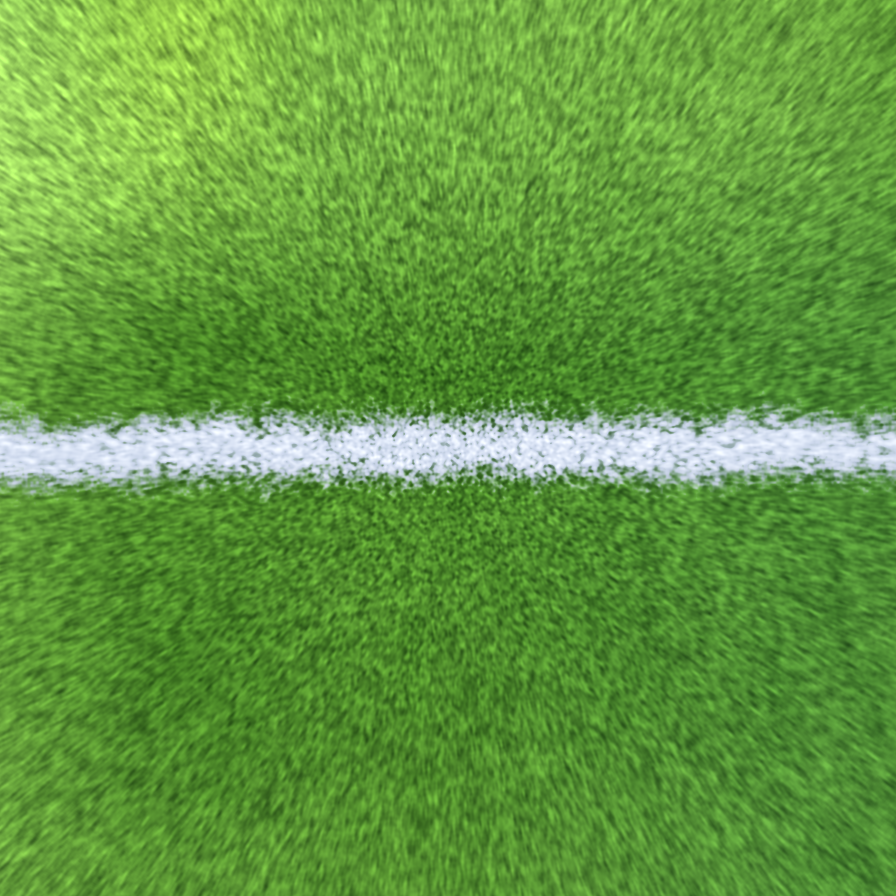
Reproduce this texture procedurally as a Shadertoy shader.

```glsl
float hash(vec2 p) {
    vec3 q = fract(p.xyx * 0.1031);
    q += dot(q, q.yzx + 33.33);
    return fract((q.x + q.y) * q.z);
}

float noise(vec2 p) {
    vec2 cell = floor(p), f = fract(p);
    f = f * f * (3.0 - 2.0 * f);
    return mix(mix(hash(cell), hash(cell + vec2(1, 0)), f.x),
               mix(hash(cell + vec2(0, 1)), hash(cell + vec2(1, 1)), f.x), f.y);
}

float clumps(vec2 p) {
    return 0.5 * noise(p) + 0.3 * noise(p * 2.1 + 17.0) + 0.2 * noise(p * 4.3 + 41.0);
}

float spot(vec2 p, vec2 center, vec2 radius) {
    vec2 d = (p - center) / radius;
    return exp(-dot(d, d));
}

// Turned grain of two sizes, slightly smeared away from the center
float bladeGrain(vec2 p) {
    vec2 ray = mat2(0.82, 0.57, -0.57, 0.82) * (p - 0.5);
    float sum = 0.0;
    for (int i = 0; i < 6; i++) {
        vec2 q = ray * (1.0 + 0.02 * (float(i) / 5.0 - 0.5)) + 2.5;
        sum += 0.6 * noise(q * 235.0) + 0.4 * noise(q.yx * 330.0 + 9.0);
    }
    return (sum / 6.0 - 0.5) * (1.0 + 0.5 * length(ray));
}

vec3 turf(vec2 p, float grain) {
    // Broad light from the upper left, with darker hollows
    float light = 0.04 + 0.66 * smoothstep(0.55, 0.92, p.y) * (1.0 - 0.4 * p.x);
    light += 0.28 * spot(p, vec2(0.04, 0.78), vec2(0.2, 0.16));
    light += 0.18 * spot(p, vec2(0.21, 0.99), vec2(0.1, 0.16));
    light += 0.24 * exp(-p.x * 9.0);
    light += 0.1 * smoothstep(0.25, 0.0, p.y);
    light -= 0.16 * spot(p, vec2(0.2, 0.64), vec2(0.12, 0.09));
    light -= 0.12 * spot(p, vec2(0.23, 0.2), vec2(0.11, 0.13));
    light -= 0.1 * spot(p, vec2(0.5, 0.59), vec2(0.3, 0.08));
    light -= 0.12 * smoothstep(0.88, 1.0, p.x) * smoothstep(0.5, 0.9, p.y);
    light += 0.16 * (clumps(p * 6.0 + 3.0) - 0.5);
    light += 0.1 * (noise(p * 45.0) - 0.5);
    vec3 color = mix(vec3(0.29, 0.52, 0.155), vec3(0.59, 0.81, 0.36), light);

    // Cooler green on the right, warmer yellow at the top left
    float cool = smoothstep(0.4, 1.0, p.x) * smoothstep(1.0, 0.6, p.y);
    color += cool * vec3(-0.01, 0.0, 0.03);
    color += vec3(0.03, 0.02, -0.05) * spot(p, vec2(0.2, 1.0), vec2(0.12, 0.2));

    return color * (1.0 + 0.72 * grain) + grain * vec3(0.12, 0.11, 0.06);
}

void mainImage(out vec4 fragColor, in vec2 fragCoord) {
    vec2 p = fragCoord / iResolution.xy;
    float grain = bladeGrain(p);
    vec3 color = turf(p, grain);

    // Chalk stripe with uneven borders that scatter into specks
    float offset = p.y - 0.495 - 0.006 * smoothstep(0.0, 0.5, p.x);
    float ragged = 0.016 * (clumps(vec2(p.x * 13.0, step(0.0, offset) * 7.0 + 2.0)) - 0.5);
    ragged += 0.014 * (noise(p * vec2(50.0, 60.0)) - 0.5);
    float inside = 0.031 + ragged - abs(offset);
    float speckle = noise((p + 2.0) * 310.0) - 0.5;
    float cover = smoothstep(-0.017, 0.016, inside + 0.036 * grain + 0.014 * speckle);

    // Thin chalk falls into lavender shade between the blades
    float depth = smoothstep(-0.008, 0.022, inside);
    vec3 chalk = mix(vec3(0.65, 0.70, 0.80), vec3(0.84, 0.88, 0.95), depth);
    chalk += grain * vec3(0.34, 0.30, 0.22);
    float gaps = smoothstep(0.1, 0.34, -grain) * (0.5 - 0.25 * depth);
    color = mix(color, chalk, cover * (1.0 - gaps));

    fragColor = vec4(clamp(color, 0.0, 1.0), 1.0);
}
```
